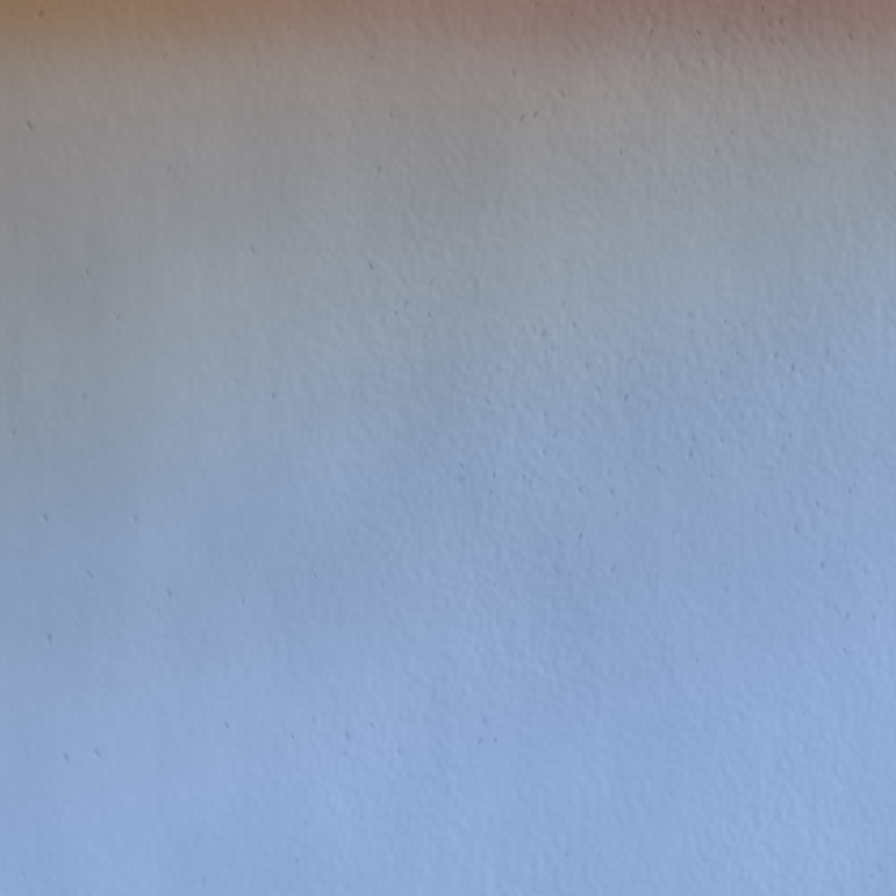
This texture is drawn by a three.js fragment shader. Its source:

```glsl
// A softly lit painted plaster wall: a tilted gradient from warm brown at the top
// through grey to pale blue, with broad stains, fine relief shaded from one side
// (the slope of a noise height field), and sparse small pits scattered on a grid.

varying vec2 vUv;

float hash(vec2 p) {
  vec3 q = fract(vec3(p.xyx) * 0.1031);
  q += dot(q, q.yzx + 33.33);
  return fract((q.x + q.y) * q.z);
}

float noise(vec2 p) {
  vec2 i = floor(p);
  vec2 f = fract(p);
  f = f * f * f * (f * (f * 6.0 - 15.0) + 10.0);
  float low = mix(hash(i), hash(i + vec2(1.0, 0.0)), f.x);
  float high = mix(hash(i + vec2(0.0, 1.0)), hash(i + vec2(1.0, 1.0)), f.x);
  return mix(low, high, f.y);
}

float fbm(vec2 p) {
  float sum = 0.0;
  float weight = 0.5;
  for (int i = 0; i < 4; i++) {
    sum += weight * noise(p);
    p = mat2(0.8, 0.6, -0.6, 0.8) * p * 2.03 + 17.3;
    weight *= 0.5;
  }
  return sum;
}

// Colour of the wall at a depth below the top edge.
vec3 wallColor(float depth) {
  vec3 c = mix(vec3(0.55, 0.46, 0.41), vec3(0.57, 0.54, 0.53), smoothstep(-0.01, 0.10, depth));
  c = mix(c, vec3(0.56, 0.575, 0.60), clamp((depth - 0.09) / 0.11, 0.0, 1.0));
  c = mix(c, vec3(0.56, 0.61, 0.67), clamp((depth - 0.20) / 0.15, 0.0, 1.0));
  c = mix(c, vec3(0.55, 0.63, 0.75), clamp((depth - 0.35) / 0.16, 0.0, 1.0));
  return mix(c, vec3(0.56, 0.67, 0.84), smoothstep(0.46, 0.94, depth));
}

// Height of the plaster: slightly upright grains of two sizes.
float plaster(vec2 p) {
  return 0.6 * noise(p * vec2(125.0, 95.0)) + 0.4 * noise(p * vec2(210.0, 165.0) + 31.7);
}

// Small dents: a dark core with a faint lit rim on the lower left.
float pits(vec2 p, float density) {
  vec2 g = p * 46.0;
  vec2 cell = floor(g);
  float shade = 0.0;
  for (int y = -1; y <= 1; y++) {
    for (int x = -1; x <= 1; x++) {
      vec2 id = cell + vec2(float(x), float(y));
      float present = step(hash(id + 71.3), density);
      vec2 d = g - id - vec2(hash(id + 5.1), hash(id + 23.9));
      d.x += d.y * (hash(id + 47.7) - 0.5);
      d /= vec2(0.10, 0.17) * mix(0.7, 1.4, hash(id + 91.1));
      float strength = present * mix(0.25, 1.0, pow(hash(id + 13.7), 2.0));
      vec2 rim = d + vec2(1.2, 0.7);
      shade += strength * (0.35 * exp(-dot(rim, rim)) - exp(-dot(d, d)));
    }
  }
  return shade;
}

void main() {
  vec2 p = vUv;

  // Tilted gradient, level at the top edge, with a wavering boundary.
  float depth = 1.0 - p.y;
  float tilt = 0.22 * (p.x - 0.5) * smoothstep(0.0, 0.35, depth);
  float waver = 0.05 * (fbm(p * vec2(4.0, 3.0) + 3.7) - 0.47);
  vec3 color = wallColor(depth + tilt + waver);

  // Orange glow in the upper left corner, mauve towards the upper right.
  float topBand = 1.0 - smoothstep(0.0, 0.13, depth);
  color += topBand * mix(vec3(0.015, -0.005, -0.045), vec3(-0.01, -0.01, 0.015), smoothstep(0.0, 0.6, p.x));

  // Broad stains, faint upright streaks and a dimmer left edge.
  float stain = fbm(p * vec2(8.0, 6.0) + 11.0) - 0.47;
  float streak = noise(p * vec2(55.0, 7.0) + 40.0) - 0.5;
  color += 0.045 * stain + 0.010 * streak;
  color -= 0.022 * (1.0 - smoothstep(0.0, 0.18, p.x));

  // Relief lit from the left, rougher to the right of the middle.
  float rough = mix(0.6, 1.1, smoothstep(0.2, 0.6, p.x)) * mix(0.7, 1.3, noise(p * 7.0 + 8.0));
  float slope = plaster(p + vec2(0.0022, 0.0014)) - plaster(p - vec2(0.0022, 0.0014));
  color += 0.034 * rough * slope;

  // Pits gather in loose patches.
  float patches = smoothstep(0.40, 0.75, fbm(p * vec2(7.0, 5.0) + 60.0));
  float density = 0.05 + 0.45 * patches * smoothstep(0.05, 0.55, p.x);
  color += 0.085 * pits(p, density);

  gl_FragColor = vec4(color, 1.0);
}
```
